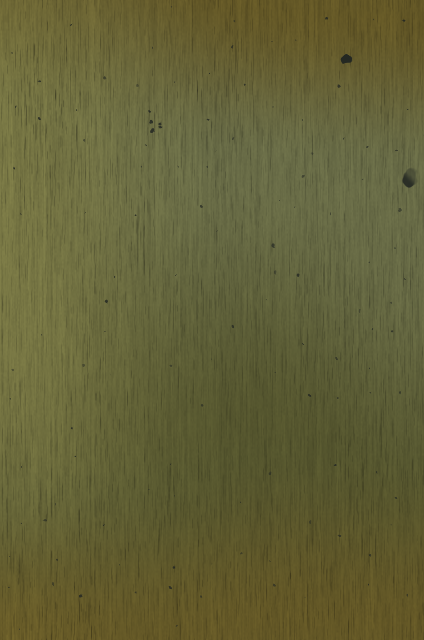
Write a Shadertoy shader that draws this texture.

```glsl
#define OLIVE_LIGHT vec3(0.458, 0.453, 0.258)
#define OLIVE_GREY vec3(0.400, 0.412, 0.270)
#define OLIVE_DARK vec3(0.326, 0.328, 0.176)
#define BRONZE vec3(0.383, 0.336, 0.146)
#define PIT_COLOR vec3(0.140, 0.155, 0.135)
#define FINE_FREQ vec2(500.0, 30.0)
#define LINE_FREQ vec2(360.0, 4.0)
#define GRAIN_FREQ vec2(512.0, 300.0)
#define HAIR_WIDTH 0.0009
#define PIT_CELL 0.050
#define PIT_SHARE 0.45
#define STREAK_GAIN 0.22

float hash(vec2 p) {
    vec3 q = fract(p.xyx * vec3(0.1031, 0.1030, 0.0973));
    q += dot(q, q.yzx + 33.33);
    return fract((q.x + q.y) * q.z);
}

float noise(vec2 p) {
    vec2 i = floor(p), f = fract(p);
    f = f * f * (3.0 - 2.0 * f);
    vec2 e = vec2(0.0, 1.0);
    return mix(mix(hash(i), hash(i + e.yx), f.x),
               mix(hash(i + e.xy), hash(i + e.yy), f.x), f.y);
}

// Soft light falling across the brushed sheet
vec3 sheetColor(vec2 uv) {
    float y = uv.y + 0.05 * (noise(uv * vec2(3.0, 4.0)) - 0.5);
    float left = 1.0 - smoothstep(0.0, 0.55, uv.x);
    float right = smoothstep(0.6, 1.0, uv.x);
    vec3 c = mix(OLIVE_DARK, OLIVE_GREY, smoothstep(0.30, 0.74, y + 0.10 * right));
    c = mix(c, OLIVE_LIGHT, left * smoothstep(-0.12, 0.50, y) * 0.95);
    float low = 1.0 - smoothstep(-0.04, 0.26, y - 0.05 * uv.x);
    float high = smoothstep(0.77, 1.02, y + 0.10 * (uv.x - 0.5));
    vec3 warm = BRONZE * (1.0 + 0.05 * left);
    return mix(c, warm, max(low, high * (1.0 - 0.45 * left)));
}

// Thin dark hairlines: broken strokes in narrow columns, several layers
float hairlines(vec2 p, float pixel) {
    float sum = 0.0;
    for (float k = 0.0; k < 5.0; k++) {
        vec2 cells = vec2(105.0 + 13.0 * k, 10.0 + 5.0 * k);
        float column = floor(p.x * cells.x);
        float y = p.y * cells.y + 9.0 * hash(vec2(column, k + 3.0));
        vec2 id = vec2(column + 211.0 * k, floor(y));
        float x = (column + 0.25 + 0.5 * hash(id + 17.0)) / cells.x;
        float width = max(HAIR_WIDTH * mix(0.7, 1.3, hash(id + 23.0)), 0.5 * pixel);
        float stroke = 1.0 - smoothstep(0.2 * width, width + 0.3 * pixel, abs(p.x - x));
        float reach = mix(0.18, 0.48, hash(id + 37.0));
        stroke *= 1.0 - smoothstep(0.5 * reach, reach, abs(fract(y) - 0.5));
        float strength = hash(id + 47.0);
        sum += stroke * strength * strength;
    }
    return sum;
}

// Vertical brush marks from fine fibres, long lines, grain and hairlines
float brushing(vec2 p, float pixel) {
    float fine = noise(p * FINE_FREQ) - 0.5;
    float lines = noise(p * LINE_FREQ + 57.0) - 0.5;
    float band = noise(p * vec2(90.0, 3.0) + 19.0) - 0.5;
    float grain = noise(p * GRAIN_FREQ + 71.0) - 0.5;
    float worn = mix(0.5, 1.2, noise(p * vec2(14.0, 6.0) + 12.0));
    return 0.42 * fine + 0.36 * lines + 0.14 * band + 0.24 * grain
         + 0.16 - 0.75 * worn * hairlines(p, pixel);
}

// Coverage of a ragged, tilted oval
float blot(vec2 d, float radius, float stretch, float angle, float edge) {
    float c = cos(angle), s = sin(angle);
    d = mat2(c, -s, s, c) * d;
    float ragged = radius * (0.7 + 0.6 * noise(d / radius * 1.6 + 40.0 + angle));
    return 1.0 - smoothstep(-edge, edge, length(d * vec2(1.0, stretch)) - ragged);
}

// Small pits, one at most in each cell
float pits(vec2 p, float edge) {
    vec2 id = floor(p / PIT_CELL);
    if (hash(id + 7.0) > PIT_SHARE) return 0.0;
    vec2 center = (id + 0.2 + 0.6 * vec2(hash(id + 13.0), hash(id + 29.0))) * PIT_CELL;
    float size = hash(id + 41.0);
    float radius = mix(0.0011, 0.0034, size * size);
    float tilt = 3.14 * hash(id + 53.0);
    return blot(p - center, radius, 1.0 + 1.4 * hash(id + 61.0), tilt, edge)
         * mix(0.45, 0.90, hash(id + 71.0));
}

// Two large dents near the right side and a group of small ones
float dents(vec2 p, float edge) {
    float cover = blot(p - vec2(0.542, 0.908), 0.0105, 1.5, 0.1, edge);
    vec2 d = p - vec2(0.640, 0.721);
    cover = max(cover, blot(d, 0.0135, 1.1, 0.8, edge * 2.0)
                       * mix(0.9, 0.40, smoothstep(-0.008, 0.010, d.x + d.y)));
    for (float i = 0.0; i < 4.0; i++) {
        float a = 1.9 * i + 0.4;
        vec2 c = vec2(0.242, 0.803) + 0.0085 * vec2(cos(a), sin(a));
        cover = max(cover, 0.85 * blot(p - c, 0.0025 + 0.0012 * hash(vec2(i, 5.0)), 1.2, a, edge));
    }
    return cover;
}

void mainImage(out vec4 fragColor, in vec2 fragCoord) {
    vec2 uv = fragCoord / iResolution.xy;
    vec2 p = fragCoord / iResolution.y;
    float pixel = 1.0 / iResolution.y;
    float edge = max(0.0010, 0.7 * pixel);

    vec3 color = sheetColor(uv) * (1.0 + STREAK_GAIN * brushing(p, pixel));
    color = mix(color, PIT_COLOR, max(pits(p, edge), dents(p, edge)));
    fragColor = vec4(color, 1.0);
}
```
